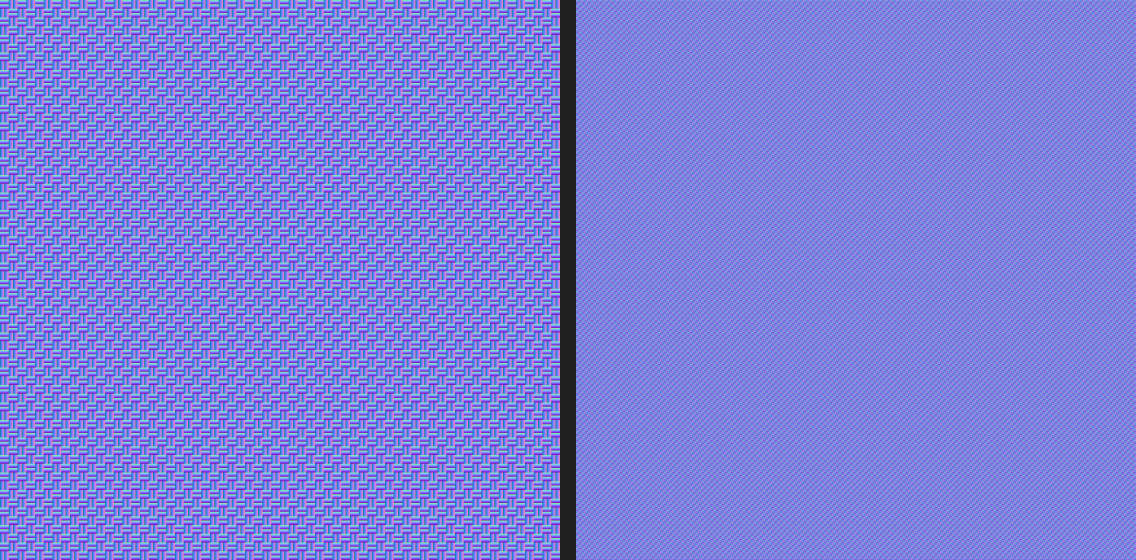
Left: one tile. Right: repeated 3 by 3.
Give the GLSL for this texture map, as a WebGL 2 fragment shader.

```glsl
#version 300 es
precision highp float;

uniform vec2 u_resolution;
out vec4 fragColor;

// Encoded surface normal of a basket weave:
// 64 by 64 blocks, each a pair of parallel round threads
vec3 weaveNormal(vec2 uv) {
    vec2 grid = vec2(uv.x, 1.0 - uv.y) * 64.0;
    vec2 block = floor(grid);
    vec2 across = 2.0 * fract(grid * 2.0) - 1.0;

    // Horizontal pairs lie on top in every other block
    bool horizontal = mod(block.x + block.y, 2.0) < 0.5;
    float side = horizontal ? -across.y : across.x;

    // Flat crown with steep flanks
    float slope = side * (1.15 - 0.27 * side * side);
    float facing = max(1.0 - 1.03 * pow(abs(side), 3.0), 0.0);
    vec2 tilt = horizontal ? vec2(0.0, slope) : vec2(slope, 0.0);
    return vec3(tilt, facing) * 0.5 + 0.5;
}

void main() {
    // Average a 4 by 4 grid of samples to smooth the edges
    vec3 color = vec3(0.0);
    for (int j = 0; j < 4; j++) {
        for (int i = 0; i < 4; i++) {
            vec2 offset = (vec2(i, j) + 0.5) / 4.0 - 0.5;
            color += weaveNormal((gl_FragCoord.xy + offset) / u_resolution);
        }
    }
    fragColor = vec4(color / 16.0, 1.0);
}
```
